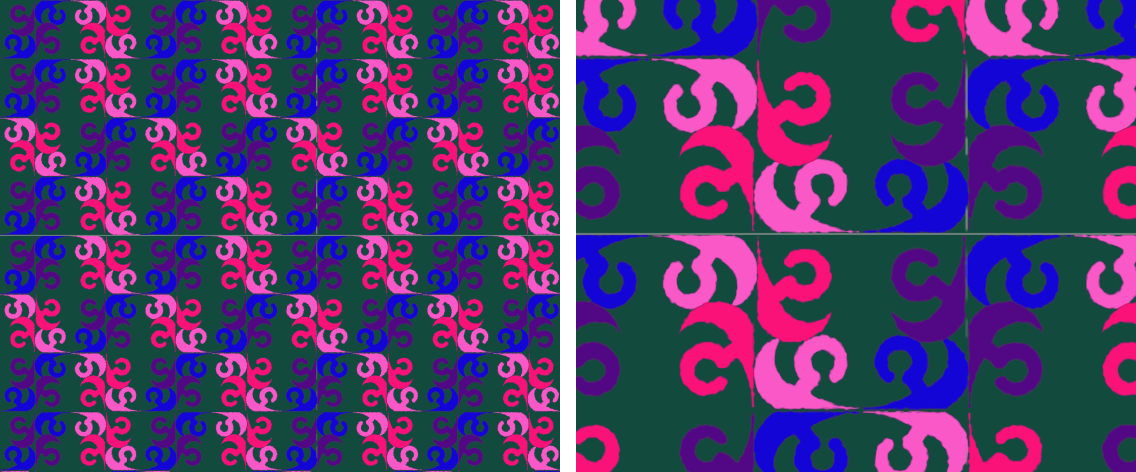
Left: the whole. Right: its middle third, enlarged.
This pattern is drawn by a Shadertoy shader. Its source:

```glsl
// Alternating pinwheel tiles of forked, curling horns on dark green.

const vec2 TILE = vec2(96.7, 80.75);   // canvas height is 648 units

float hash(vec2 p) {
    return fract(sin(dot(p, vec2(127.1, 311.7))) * 43758.5453);
}

float noise(vec2 p) {
    vec2 i = floor(p), f = fract(p);
    f = f * f * (3.0 - 2.0 * f);
    return mix(mix(hash(i), hash(i + vec2(1, 0)), f.x),
               mix(hash(i + vec2(0, 1)), hash(i + vec2(1, 1)), f.x), f.y);
}

float segment(vec2 p, vec2 a, vec2 b) {
    vec2 ab = b - a;
    return length(p - a - ab * clamp(dot(p - a, ab) / dot(ab, ab), 0.0, 1.0));
}

// Tapering arc that curls round the origin
float curl(vec2 p) {
    float a = clamp(mod(atan(p.y, p.x) + 1.5, 6.2832) - 0.5, 0.0, 5.0);
    return length(p - 8.8 * vec2(cos(a - 1.0), sin(a - 1.0))) - mix(4.1, 2.8, a / 5.0);
}

// Flat-backed horn: x runs along the back from its thin tip, y away from it
float horn(vec2 p) {
    float crescent = max(length(p - vec2(30.5, 16.5)) - 17.8,
                         13.8 - length(p - vec2(25.0, 23.5)));
    crescent = max(crescent, 22.0 - p.x);
    float wedge = max(p.y - 0.6 - 0.013 * p.x * p.x, max(p.x - 27.0, -p.x));
    float neck = segment(p, vec2(28.0, 6.0), vec2(23.0, 13.0)) - 3.8;
    float d = min(min(crescent, wedge), min(neck, curl(p - vec2(17.0, 21.5))));
    return max(d, -p.y);
}

void mainImage(out vec4 fragColor, in vec2 fragCoord) {
    float px = 648.0 / iResolution.y;
    vec2 p = vec2(fragCoord.x, iResolution.y - fragCoord.y) * px;

    // Tiles alternate across; every third row is shifted by one
    vec2 id = floor(p / TILE);
    vec2 q = p - id * TILE;
    float shift = step(1.5, mod(id.y, 3.0));
    bool warm = mod(id.x + shift, 2.0) > 0.5;
    if (!warm) q.x = TILE.x - q.x;

    // Two horns, each repeated by a half turn
    float lying = 1e3, standing = 1e3;
    for (int i = 0; i < 2; i++) {
        lying = min(lying, horn(q - vec2(1.0, 0.6)));
        standing = min(standing, horn((q - vec2(49.2, 1.5)).yx));
        q = TILE - q;
    }

    // Slightly ragged cut edges
    float ragged = 0.9 * (noise(p * 0.55) - 0.5);
    lying += ragged;
    standing += ragged;

    vec3 lyingColor = warm ? vec3(0.98, 0.34, 0.78) : vec3(0.07, 0.02, 0.84);
    vec3 standingColor = warm ? vec3(0.98, 0.07, 0.47) : vec3(0.32, 0.03, 0.52);
    vec3 color = vec3(0.07, 0.29, 0.24);
    color = mix(color, lyingColor, smoothstep(0.6 * px, -0.6 * px, lying));
    color = mix(color, standingColor, smoothstep(0.6 * px, -0.6 * px, standing));

    // Muted rim
    float rim = smoothstep(0.5 + 0.5 * px, 0.2, abs(min(lying, standing)));
    color = mix(color, vec3(0.33, 0.2, 0.38), 0.35 * rim);

    // Pale seams, the upright one broken and worn
    float level = smoothstep(0.4 + 0.6 * px, 0.3, abs(p.y - 323.0));
    float upright = smoothstep(0.4 + 0.6 * px, 0.3, abs(p.x - 435.0));
    upright *= smoothstep(0.4, 0.7, noise(vec2(3.0, p.y * 0.12)));
    upright *= p.y < 323.0 ? 0.8 : 0.35;
    color = mix(color, vec3(0.55, 0.57, 0.55), max(0.7 * level, upright));

    fragColor = vec4(color, 1.0);
}
```
